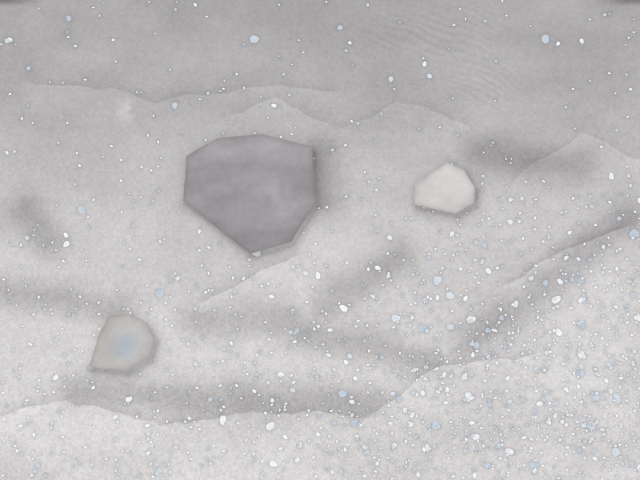
This texture is drawn by a WebGL 2 fragment shader. Its source:

```glsl
#version 300 es
precision highp float;
// Pale trampled sand with a dark boulder, two light stones and scattered chips.
// Soft valleys and one-sided seams shade the sand, polygon distances shape the
// stones, jittered hash grids strew the chips. Lengths are in canvas heights.
uniform vec2 u_resolution;
out vec4 fragColor;

const vec3 SAND_TINT = vec3(1.008, .995, .997);
const vec3 BOULDER = vec3(.615, .597, .61);
const vec3 PALE_STONE = vec3(.835, .82, .815);
const vec3 TAN_STONE = vec3(.765, .75, .74);
const vec3 STAIN = vec3(.7, .73, .77);
const vec3 CHIP_BLUE = vec3(.76, .81, .86);
const vec3 CHIP_WHITE = vec3(.945, .955, .965);
const float NEAR_LIGHT = .835, FAR_LIGHT = .675, GRAIN = .065;
const float VALLEY_WIDTH = .038, VALLEY_DEPTH = .115;
const float SEAM_WIDTH = .017, SEAM_DEPTH = .085;

// Segments as start.xy, end.xy
const vec4 VALLEYS[11] = vec4[](
  vec4(.17, .19, .45, .165), vec4(.49, .175, .76, .165), vec4(.63, .31, .9, .25),
  vec4(.4, .33, .61, .33), vec4(0, .4, .24, .366), vec4(.97, .29, 1.15, .41),
  vec4(1.15, .41, 1.3, .55), vec4(.69, .366, .83, .47), vec4(.05, .566, .11, .497),
  vec4(.67, .68, .675, .59), vec4(1, .68, 1.2, .65));
const vec4 NEAR_SEAMS[8] = vec4[](
  vec4(0, .14, .14, .17), vec4(.14, .17, .33, .106), vec4(.33, .106, .52, .15),
  vec4(.52, .15, .76, .132), vec4(.76, .132, .92, .236), vec4(.92, .236, 1.11, .262),
  vec4(.434, .378, .608, .457), vec4(1.07, .41, 1.29, .53));
const vec4 FAR_SEAMS[8] = vec4[](
  vec4(.07, .826, .33, .8), vec4(.33, .8, .68, .82), vec4(.486, .757, .58, .788),
  vec4(.58, .788, .71, .74), vec4(.71, .74, .83, .788), vec4(.83, .788, .97, .74),
  vec4(1.08, .627, 1.2, .722), vec4(1.2, .722, 1.33, .67));
// Stone outlines
const vec2 BOULDER_EDGE[8] = vec2[](vec2(.392, .674), vec2(.455, .708), vec2(.547, .715),
  vec2(.649, .691), vec2(.655, .583), vec2(.604, .5), vec2(.521, .472), vec2(.385, .583));
const vec2 PALE_EDGE[8] = vec2[](vec2(.865, .615), vec2(.889, .63), vec2(.931, .658),
  vec2(.965, .642), vec2(.986, .609), vec2(.983, .58), vec2(.946, .559), vec2(.868, .575));
const vec2 TAN_EDGE[8] = vec2[](vec2(.231, .34), vec2(.269, .344), vec2(.299, .326),
  vec2(.319, .292), vec2(.309, .257), vec2(.26, .231), vec2(.191, .24), vec2(.212, .306));

vec3 hash3(vec2 p) {
  vec3 q = fract(p.xyx * vec3(.1031, .103, .0973));
  q += dot(q, q.yxz + 33.33);
  return fract((q.xxy + q.yzz) * q.zyx);
}
float noise(vec2 p) {
  vec2 i = floor(p), u = smoothstep(0., 1., p - i), e = vec2(1, 0);
  return mix(mix(hash3(i).x, hash3(i + e).x, u.x),
             mix(hash3(i + e.yx).x, hash3(i + e.xx).x, u.x), u.y);
}
// Layered noise centred on zero
float fbm(vec2 p) {
  float sum = -.48, amp = .5;
  for (int i = 0; i < 5; i++, amp *= .5) { sum += amp * noise(p); p = p * 2.03 + 17.; }
  return sum;
}
float bump(vec2 q) { return exp(-dot(q, q)); }
vec2 fromSegment(vec2 p, vec2 a, vec2 b) {
  vec2 e = b - a;
  return p - a - e * clamp(dot(p - a, e) / dot(e, e), 0., 1.);
}
// Dark fade above a sharp edge (x), light lip below (y)
vec2 seam(vec2 p, vec4 s) {
  vec2 e = normalize(s.zw - s.xy);
  float above = smoothstep(-.002, .003, dot(p - s.xy, vec2(-e.y, e.x)));
  return exp(-length(fromSegment(p, s.xy, s.zw)) / SEAM_WIDTH) * vec2(above, 1. - above);
}
float polygon(vec2 p, vec2 v[8]) {
  float d = 9., side = 1.;
  for (int i = 0; i < 8; i++) {
    vec2 a = v[i], b = v[(i + 1) % 8], e = b - a;
    d = min(d, length(fromSegment(p, a, b)));
    if ((a.y > p.y) != (b.y > p.y) && p.x < a.x + e.x * (p.y - a.y) / e.y) side = -side;
  }
  return side * d - .004;
}
// Angular chips on a jittered grid: distance, tone
vec2 chips(vec2 p, float cells, float size, float density) {
  vec2 home = floor(p * cells), best = vec2(1, 0);
  for (int k = 0; k < 9; k++) {
    vec2 id = home + vec2(k % 3 - 1, k / 3 - 1);
    vec3 h = hash3(id + cells), g = hash3(id + cells + 71.);
    if (h.z > density) continue;
    float a = g.x * 6.283, c = cos(a), s = sin(a);
    vec2 q = mat2(c, s, -s, c) * (p - (id + .15 + .7 * h.xy) / cells);
    q.y *= 1.1 + .6 * g.z;
    float d = max(length(q), max(abs(q.x) * 1.15, q.x + q.y)) - size * (.55 + .55 * g.y);
    if (d < best.x) best = vec2(d, g.z);
  }
  return best;
}
// Stone with darkened rim and contact shadow
vec3 addStone(vec3 ground, vec3 tone, vec2 p, vec2 edge[8], float px) {
  float d = polygon(p, edge), below = polygon(p + vec2(-.005, .008), edge);
  ground *= 1. - .2 * exp(-max(below, 0.) / .009);
  tone *= 1. - .13 * exp(min(d, 0.) / .006);
  return mix(tone, ground, smoothstep(-px, px, d));
}
void main() {
  float px = 1. / u_resolution.y;
  vec2 p = gl_FragCoord.xy * px;
  vec2 wobble = vec2(fbm(p * 9.), fbm(p * 9. + 40.)), w = p + .045 * wobble;

  // Sand relief
  float light = mix(NEAR_LIGHT, FAR_LIGHT, smoothstep(.25, 1.03, p.y));
  light += .1 * fbm(p * vec2(5, 9)) + .05 * fbm(w * vec2(14, 24));
  float valley = 0.;
  for (int i = 0; i < 11; i++)
    valley = max(valley, bump(fromSegment(w, VALLEYS[i].xy, VALLEYS[i].zw) / VALLEY_WIDTH));
  vec2 crease = vec2(0);
  for (int i = 0; i < 8; i++)
    crease = max(crease, max(seam(w, NEAR_SEAMS[i]), .6 * seam(w, FAR_SEAMS[i])));
  light += .03 * crease.y - VALLEY_DEPTH * valley - SEAM_DEPTH * crease.x;
  // Tread prints, pale scuff, dim far corners
  float tread = bump((w - vec2(.89, .93)) / vec2(.15, .05)) + bump((w - vec2(1.01, .82)) / .06);
  light += .016 * tread * sin(dot(w, vec2(170, 430)));
  light += .12 * bump((w - vec2(.257, .772)) / .022) * noise(p * 90.);
  light -= .18 * smoothstep(.985, 1., p.y) * smoothstep(.56, .66, abs(p.x - .667));
  float grain = noise(p * 330.) + .7 * noise(p * 150.) - .85;
  vec3 color = (light + GRAIN * grain * (1. - .55 * p.y)) * SAND_TINT;

  // Chips, thicker toward the lower right
  float nearness = 1. - smoothstep(.05, .8, p.y), size = .0105;
  float density = .035 + .3 * nearness * (.35 + smoothstep(.4, 1.15, p.x));
  for (int i = 0; i < 3; i++, size *= .58) {
    vec2 chip = chips(p + .003 * wobble, 20. * exp2(float(i)), size, density);
    color *= 1. - .12 * exp(-max(chip.x, 0.) / .003);
    vec3 tone = mix(CHIP_BLUE, CHIP_WHITE, smoothstep(.05, .6, chip.y)) + .05 * grain;
    color = mix(tone, color, smoothstep(-px, px, chip.x));
  }

  // Stones
  vec2 s = p + .012 * wobble;
  float mottle = .12 * fbm(p * vec2(18, 26)) + .02 * noise(p * 130.) - .01;
  float streak = fbm(vec2(p.x * 6. + p.y * 9., p.y * 30. - p.x * 8.));
  float rim = smoothstep(.655, .69, p.y + .1 * abs(p.x - .52));
  float crust = bump((w - .59) / .045) * noise(p * 70.);
  vec3 rock = BOULDER + mottle + .08 * streak + .05 * rim + .07 * crust;
  color = addStone(color, rock, s, BOULDER_EDGE, px);
  color = addStone(color, PALE_STONE + mottle + .5 * (p.y - .61), s, PALE_EDGE, px);
  vec3 stained = mix(TAN_STONE, STAIN, bump((w - vec2(.268, .285)) / .028));
  color = addStone(color, stained + mottle, s, TAN_EDGE, px);
  fragColor = vec4(clamp(color, 0., 1.), 1);
}
```
